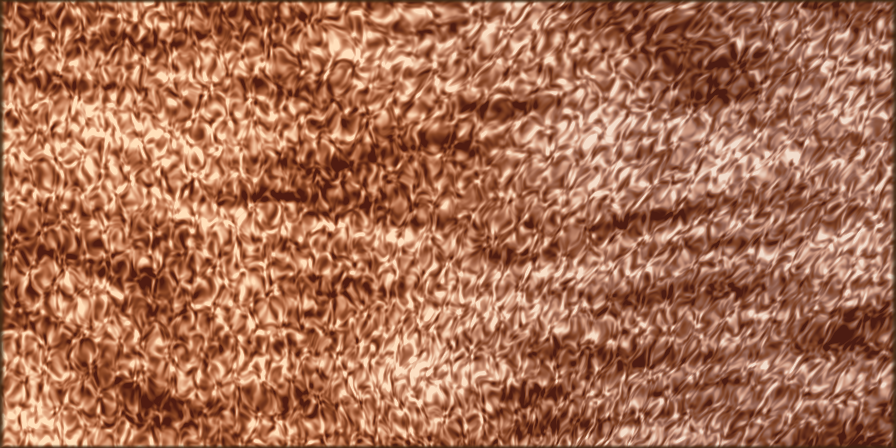
A Shadertoy shader for this texture:

```glsl
// Rust-brown grained surface: short upright grains over long, gently wavy
// horizontal streaks. Layers of gradient noise are summed into one tone, which
// picks a colour from a five-step ramp that cools from left to right.

#define GRAIN_FREQ    vec2(62.0, 45.0)
#define STREAK_FREQ   vec2(3.2, 15.0)
#define FIBRE_FREQ    vec2(7.0, 34.0)
#define PATCH_FREQ    vec2(1.7, 4.2)
#define GRAIN_AMOUNT  0.76
#define STREAK_AMOUNT 0.42
#define FIBRE_AMOUNT  0.22
#define PATCH_AMOUNT  0.34
#define CONTRAST      1.25
#define LEAN          0.45
#define BORDER        0.014

const vec3 UMBER = vec3(0.38, 0.16, 0.09);
const vec3 BROWN = vec3(0.53, 0.27, 0.14);
const vec3 RUST  = vec3(0.70, 0.42, 0.28);
const vec3 MAUVE = vec3(0.61, 0.40, 0.32);
const vec3 PEACH = vec3(0.84, 0.60, 0.47);
const vec3 CREAM = vec3(0.96, 0.82, 0.70);
const vec3 FRAME = vec3(0.23, 0.15, 0.07);

// Unit gradient at a lattice point, from an integer hash
vec2 gradient(ivec2 cell) {
    uint h = uint(cell.x) * 1597u ^ uint(cell.y) * 51749u;
    h = (h ^ (h >> 15)) * 73939u;
    h = (h ^ (h >> 13)) * 91193u;
    h ^= h >> 16;
    float angle = 6.2832 * float(h & 4095u) / 4096.0;
    return vec2(cos(angle), sin(angle));
}

// Gradient noise scaled to a standard deviation of about one
float noise(vec2 p) {
    vec2 base = floor(p), f = p - base;
    ivec2 cell = ivec2(base);
    vec2 u = f * f * f * (f * (f * 6.0 - 15.0) + 10.0);
    vec2 right = vec2(1.0, 0.0), up = vec2(0.0, 1.0);
    float a = dot(gradient(cell), f);
    float b = dot(gradient(cell + ivec2(1, 0)), f - right);
    float c = dot(gradient(cell + ivec2(0, 1)), f - up);
    float d = dot(gradient(cell + ivec2(1, 1)), f - right - up);
    return 4.65 * mix(mix(a, b, u.x), mix(c, d, u.x), u.y);
}

// Two octaves of grain, bent by a slower warp so that grains curl
float grain(vec2 p) {
    vec2 q = p * GRAIN_FREQ;
    q += 0.22 * vec2(noise(q * 0.45 + 17.3), noise(q * 0.45 + 91.7));
    mat2 turn = mat2(0.88, 0.47, -0.47, 0.88);
    return 0.86 * noise(q) + 0.50 * noise(turn * q * 1.6 + 37.1);
}

// Tone to colour: 0 is umber, 4 is cream, with a little overshoot
vec3 ramp(float t, float cool) {
    vec3 middle = mix(RUST, MAUVE, cool);
    vec3 col = mix(UMBER, BROWN, clamp(t, -0.45, 1.0));
    col = mix(col, middle, clamp(t - 1.0, 0.0, 1.0));
    col = mix(col, PEACH, clamp(t - 2.0, 0.0, 1.0));
    col = mix(col, CREAM, clamp(t - 3.0, 0.0, 1.25));
    return col * mix(vec3(1.02, 1.0, 0.96), vec3(0.96, 0.99, 1.06), cool);
}

void mainImage(out vec4 fragColor, in vec2 fragCoord) {
    vec2 uv = fragCoord / iResolution.xy;
    vec2 p = fragCoord / iResolution.y;
    float aspect = iResolution.x / iResolution.y;

    // Streaks dip through the middle and rise again at the right
    vec2 flow = p;
    flow.y += 0.05 * sin(5.0 * uv.x - 0.6) + 0.012 * noise(p * vec2(2.5, 4.0) + 5.3);
    float streak = noise(flow * STREAK_FREQ + 11.4);
    streak -= 0.25 * (streak * streak - 1.0);
    float fibre = noise(flow * FIBRE_FREQ + 63.2);
    float patches = noise(flow * PATCH_FREQ + 28.6);

    // Grains stand upright at the left and lean over towards the right
    float cool = smoothstep(0.30, 0.85, uv.x + 0.03 * patches);
    vec2 leaned = vec2(p.x - LEAN * cool * (p.y - 0.5), p.y);
    float grains = grain(leaned) * mix(1.06, 0.92, cool);

    // Sum the layers, with the left side slightly lighter
    float tone = GRAIN_AMOUNT * grains + STREAK_AMOUNT * streak
               + FIBRE_AMOUNT * fibre + PATCH_AMOUNT * patches;
    tone += 0.35 * (1.0 - smoothstep(0.0, 0.35, uv.x)) - 0.08;
    vec3 col = ramp(2.0 + CONTRAST * tone, cool);

    // Soft dark rim, thinner along the top and bottom
    vec2 inset = min(p, vec2(aspect, 1.0) - p) * vec2(1.0, 1.5);
    float rim = 1.0 - smoothstep(0.0, BORDER, min(inset.x, inset.y));
    col = mix(col, FRAME, 0.85 * rim);

    fragColor = vec4(clamp(col, 0.0, 1.0), 1.0);
}
```
